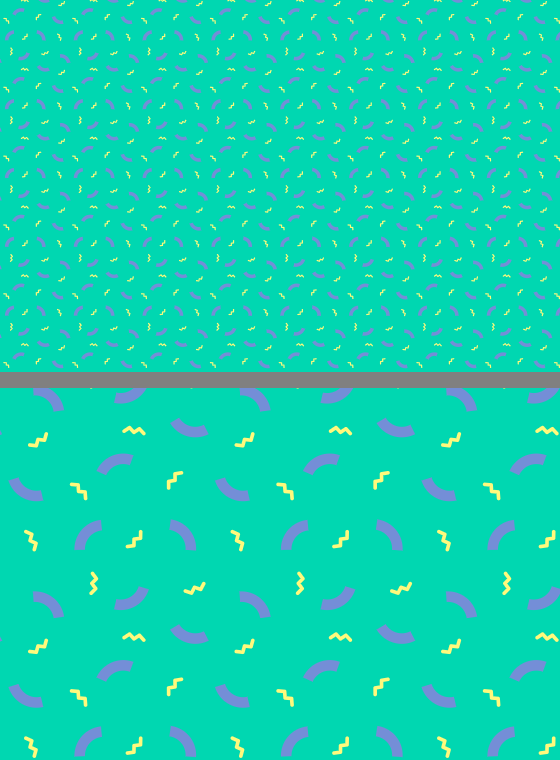
Top, the full canvas; bottom, a detail of the centre.
A WebGL 1 fragment shader for this pattern:

```glsl
precision highp float;
// Confetti tiling: lilac arcs and small yellow zigzags on flat turquoise.

uniform vec2 u_resolution;

const float ROWS = 5.404;            // tiles over the canvas height

const vec3 TURQUOISE = vec3(0.0, 0.843, 0.694);
const vec3 LILAC = vec3(0.455, 0.555, 0.845);
const vec3 YELLOW = vec3(1.0, 0.975, 0.485);

// Sizes in tile units, angles in radians
const float ARC_RADIUS = 0.117;
const float ARC_HALF_WIDTH = 0.0255;
const float ARC_HALF_ANGLE = 0.75;
const float ARC_CENTRING = 0.865;    // share of the radius from circle centre to anchor
const float ZIG_STEP = 0.024;        // length of one stroke along the axis
const float ZIG_HEIGHT = 0.0102;     // half the peak-to-valley height
const float ZIG_HALF_WIDTH = 0.0088;

// Offset from the nearest tiled copy of an anchor, turned into its own frame
vec2 localFrame(vec2 p, vec2 anchor, float angle) {
  vec2 d = p - anchor;
  d -= floor(d + 0.5);
  float c = cos(angle);
  float s = sin(angle);
  return vec2(c * d.x + s * d.y, c * d.y - s * d.x);
}

// Square-ended arc bulging towards the given angle
float arc(vec2 p, float x, float y, float bulge) {
  vec2 q = localFrame(p, vec2(x, y), bulge);
  q.x += ARC_RADIUS * ARC_CENTRING;
  float across = abs(length(q) - ARC_RADIUS) - ARC_HALF_WIDTH;
  float along = (abs(atan(q.y, q.x)) - ARC_HALF_ANGLE) * ARC_RADIUS;
  return max(across, along);
}

// Two-peaked zigzag: both mirror folds reduce it to one segment
float zigzag(vec2 p, float x, float y, float angle) {
  vec2 q = localFrame(p, vec2(x, y), angle);
  q.x = abs(abs(q.x) - ZIG_STEP);
  vec2 stroke = vec2(ZIG_STEP, -2.0 * ZIG_HEIGHT);
  vec2 fromPeak = q - vec2(0.0, ZIG_HEIGHT);
  float t = clamp(dot(fromPeak, stroke) / dot(stroke, stroke), 0.0, 1.0);
  return length(fromPeak - stroke * t) - ZIG_HALF_WIDTH;
}

float arcs(vec2 p) {
  float d = arc(p, 0.071, 0.187, 2.42);
  d = min(d, arc(p, 0.530, 0.187, 0.68));
  d = min(d, arc(p, 0.877, 0.852, 0.89));
  d = min(d, arc(p, 0.279, 0.880, -1.05));
  d = min(d, arc(p, 0.562, 0.707, -1.85));
  d = min(d, arc(p, 0.202, 0.534, 1.97));
  return min(d, arc(p, 0.771, 0.407, -2.09));
}

float zigzags(vec2 p) {
  float d = zigzag(p, 0.799, 0.166, -1.13);
  d = min(d, zigzag(p, 0.301, 0.162, -2.30));
  d = min(d, zigzag(p, 0.099, 0.954, -1.64));
  d = min(d, zigzag(p, 0.590, 0.926, -2.76));
  d = min(d, zigzag(p, 0.294, 0.696, -0.12));
  d = min(d, zigzag(p, 0.834, 0.643, -2.55));
  d = min(d, zigzag(p, 0.032, 0.407, -0.79));
  return min(d, zigzag(p, 0.484, 0.460, 0.87));
}

// Antialiased coverage of a signed distance
float coverage(float d, float pixel) {
  return clamp(0.5 - d / pixel, 0.0, 1.0);
}

void main() {
  // Tile coordinates measured from the canvas centre
  float pixel = ROWS / u_resolution.y;
  vec2 p = (gl_FragCoord.xy - 0.5 * u_resolution) * pixel;

  vec3 color = mix(TURQUOISE, LILAC, coverage(arcs(p), pixel));
  color = mix(color, YELLOW, coverage(zigzags(p), pixel));
  gl_FragColor = vec4(color, 1.0);
}
```
